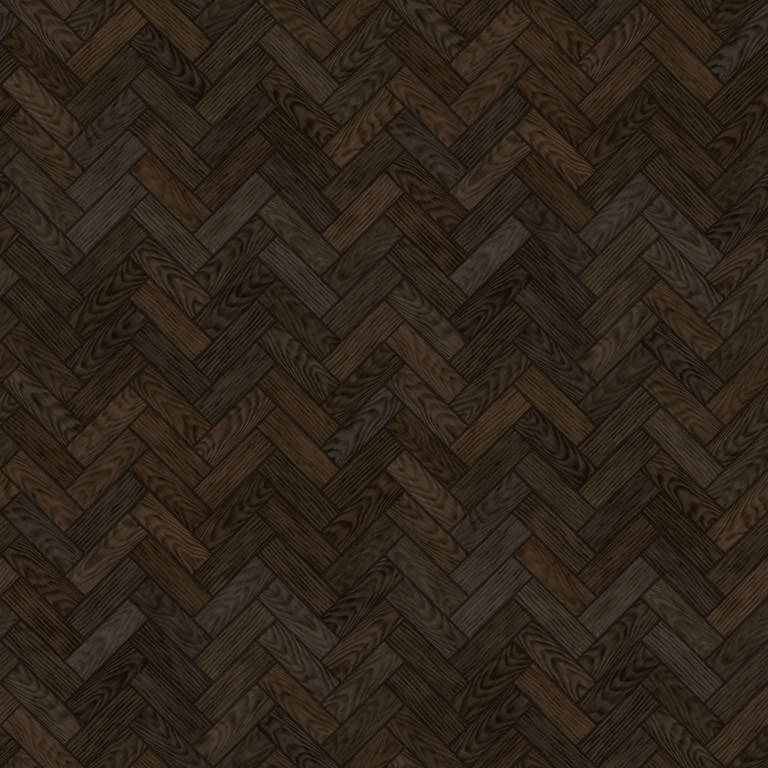
Reproduce this texture procedurally as a WebGL 1 fragment shader.

```glsl
precision highp float;

uniform vec2 u_resolution;

// Layout: a column is one zigzag, a row is one plank of it
const float ROWS = 18.0;
const float PLANK_LENGTH = 3.0;        // in plank widths
const vec2 TILE = vec2(3.0, 9.0);      // columns and rows before planks recur diagonally
const float JOINT_HALF_WIDTH = 0.032;  // in plank widths
const float JOINT_STRENGTH = 0.72;

// Wood
const vec3 DARK_OAK = vec3(0.090, 0.060, 0.025);
const vec3 LIGHT_OAK = vec3(0.290, 0.240, 0.195);
const vec3 JOINT_COLOR = vec3(0.085, 0.060, 0.038);
const vec3 WARM_TINT = vec3(1.07, 0.98, 0.88);
const vec3 COOL_TINT = vec3(0.97, 1.01, 1.06);
const float BASE_TONE = 0.67;
const float PLANK_VARIATION = 0.36;
const float ARCHED_SHARE = 0.55;
const float STRAIGHT_RINGS = 8.0;
const float ARCH_RINGS = 2.0;
const float ARCH_CURVE = 10.0;
const float RING_WARP = 1.5;
const float FIBRE_STRENGTH = 0.28;
const float BLOTCH_STRENGTH = 0.24;
const float PORE_STRENGTH = 0.16;

float hash(vec2 p) {
  vec3 q = fract(p.xyx * 0.1031);
  q += dot(q, q.yzx + 33.33);
  return fract((q.x + q.y) * q.z);
}

float noise(vec2 p) {
  vec2 cell = floor(p);
  vec2 f = fract(p);
  f = f * f * (3.0 - 2.0 * f);
  float low = mix(hash(cell), hash(cell + vec2(1.0, 0.0)), f.x);
  float high = mix(hash(cell + vec2(0.0, 1.0)), hash(cell + vec2(1.0, 1.0)), f.x);
  return mix(low, high, f.y);
}

// Finds the plank at p: local position (along, across) and a wrapped id
void herringbone(vec2 p, out vec2 local, out vec2 id) {
  vec2 cell = floor(p);
  float diagonal = cell.x + cell.y;
  float turn = mod(diagonal, 2.0 * PLANK_LENGTH);
  float rising = step(PLANK_LENGTH - 0.5, turn);
  vec2 corner = cell - mix(vec2(turn, 0.0), vec2(0.0, turn - PLANK_LENGTH), rising);
  local = p - corner;
  local = mix(local, local.yx, rising);

  float column = floor((diagonal + 0.5) / (2.0 * PLANK_LENGTH));
  float row = floor((corner.x - corner.y + 0.5) * 0.5);
  row = mod(row - TILE.y * floor((column + 0.5) / TILE.x), ROWS);
  id = vec2(mod(column, TILE.x) + 11.0 * rising, row);
}

// Growth rings: slanted stripes or nested arches, dark on one side
float growthRings(vec2 p, vec2 id, vec2 seed) {
  float slant = hash(id + 21.3) - 0.5;
  float center = mix(0.25, 0.75, hash(id + 35.7));
  float offset = p.y - center;
  float straight = p.x * slant + p.y * STRAIGHT_RINGS;
  float arched = p.x * ARCH_RINGS + offset * offset * ARCH_CURVE;
  float isArched = step(hash(id + 47.1), ARCHED_SHARE);
  float warp = noise(p * vec2(1.3, 3.0) + seed) * mix(0.5, 1.0, isArched);
  float phase = fract(mix(straight, arched, isArched) + warp * RING_WARP);
  float vein = smoothstep(0.15, 0.72, phase) * (1.0 - smoothstep(0.80, 1.0, phase));
  return vein * mix(0.4, 1.0, noise(p * vec2(2.5, 7.0) + seed + 5.0));
}

vec3 oak(vec2 p, vec2 id) {
  vec2 seed = floor(90.0 * vec2(hash(id + 3.1), hash(id + 8.9)));
  p.x = mix(p.x, PLANK_LENGTH - p.x, step(0.5, hash(id + 13.7)));

  float tone = BASE_TONE + PLANK_VARIATION * (hash(id + 61.9) - 0.5);
  tone -= growthRings(p, id, seed) * mix(0.28, 0.62, hash(id + 74.3));
  tone += FIBRE_STRENGTH * (noise(p * vec2(2.5, 14.0) + seed) - 0.5);
  tone += BLOTCH_STRENGTH * (noise(p * vec2(1.2, 2.2) + seed + 17.0) - 0.5);
  tone -= PORE_STRENGTH * smoothstep(0.6, 0.85, noise(p * vec2(5.0, 17.0) + seed + 29.0));

  vec3 tint = mix(COOL_TINT, WARM_TINT, hash(id + 88.1));
  return mix(DARK_OAK, LIGHT_OAK, clamp(tone, 0.0, 1.0)) * tint;
}

void main() {
  // Diagonal axes, in plank widths, running down-right and up-right
  vec2 uv = gl_FragCoord.xy / u_resolution;
  vec2 grid = vec2(uv.x, 1.0 - uv.y) * ROWS;
  vec2 local, id;
  herringbone(vec2(grid.x + grid.y, grid.x - grid.y), local, id);

  vec3 color = oak(local, id);

  // Joints between planks
  vec2 border = min(local, vec2(PLANK_LENGTH, 1.0) - local);
  float edge = min(border.x, border.y);
  float pixel = 1.414 * ROWS / min(u_resolution.x, u_resolution.y);
  float joint = 1.0 - smoothstep(JOINT_HALF_WIDTH - 0.5 * pixel, JOINT_HALF_WIDTH + pixel, edge);
  color = mix(color, JOINT_COLOR, joint * JOINT_STRENGTH);

  gl_FragColor = vec4(color, 1.0);
}
```
